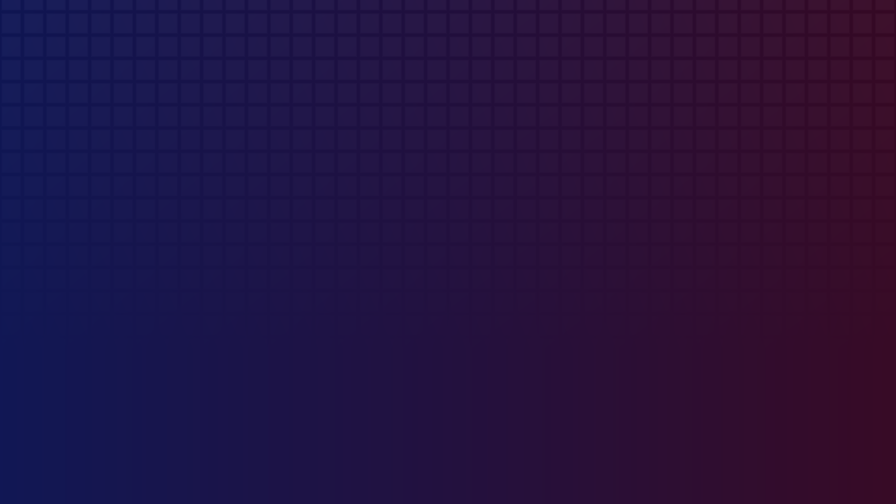
This background is drawn by a WebGL 2 fragment shader. Its source:

```glsl
#version 300 es
precision highp float;
// Dark navy-to-wine horizontal gradient under a faint grid of soft tiles.
// The tiles come from repeated distances to grid lines; both their light
// faces and dark seams fade out from the top edge towards the lower third.

uniform vec2 u_resolution;
out vec4 fragColor;

const vec3 NAVY = vec3(0.066, 0.092, 0.332);
const vec3 PLUM = vec3(0.136, 0.066, 0.246);
const vec3 WINE = vec3(0.218, 0.042, 0.148);

const vec2 TILE_PITCH = vec2(0.025, 0.0461);  // shares of width and height
const vec2 TILE_OFFSET = vec2(0.0, 0.0235);   // first seams from the top left
const float SEAM_HALF_WIDTH = 0.0036;         // share of the height
const float FACE_LIGHT = 0.024;
const float SEAM_SHADE = 0.010;

// Three colours blended across the width
vec3 sweep(float x) {
    vec3 leftHalf = mix(NAVY, PLUM, clamp(x * 2.0, 0.0, 1.0));
    return mix(leftHalf, WINE, clamp(x * 2.0 - 1.0, 0.0, 1.0));
}

// Distance to the nearest of evenly spaced lines on each axis
vec2 lineDistance(vec2 p, vec2 pitch) {
    return abs(fract(p / pitch + 0.5) - 0.5) * pitch;
}

// Soft coverage of the seams: 1 on a line, 0 on a tile face
float seams(vec2 distanceToLine, float halfWidth, float blur) {
    vec2 cover = 1.0 - smoothstep(halfWidth - blur, halfWidth + blur, distanceToLine);
    return max(cover.x, cover.y);
}

void main() {
    vec2 uv = gl_FragCoord.xy / u_resolution;
    float aspect = u_resolution.x / u_resolution.y;
    vec2 fromTop = vec2(uv.x, 1.0 - uv.y);

    // Tile grid measured in canvas heights
    vec2 toLine = lineDistance(fromTop - TILE_OFFSET, TILE_PITCH) * vec2(aspect, 1.0);
    float blur = max(0.0022, 0.7 / u_resolution.y);
    float seam = seams(toLine, SEAM_HALF_WIDTH, blur);

    // Strength of the tiles, strongest at the top
    float fade = clamp((uv.y - 0.31) / 0.69, 0.0, 1.0);

    vec3 color = sweep(uv.x);
    color += fade * mix(FACE_LIGHT, -SEAM_SHADE, seam);
    fragColor = vec4(color, 1.0);
}
```
